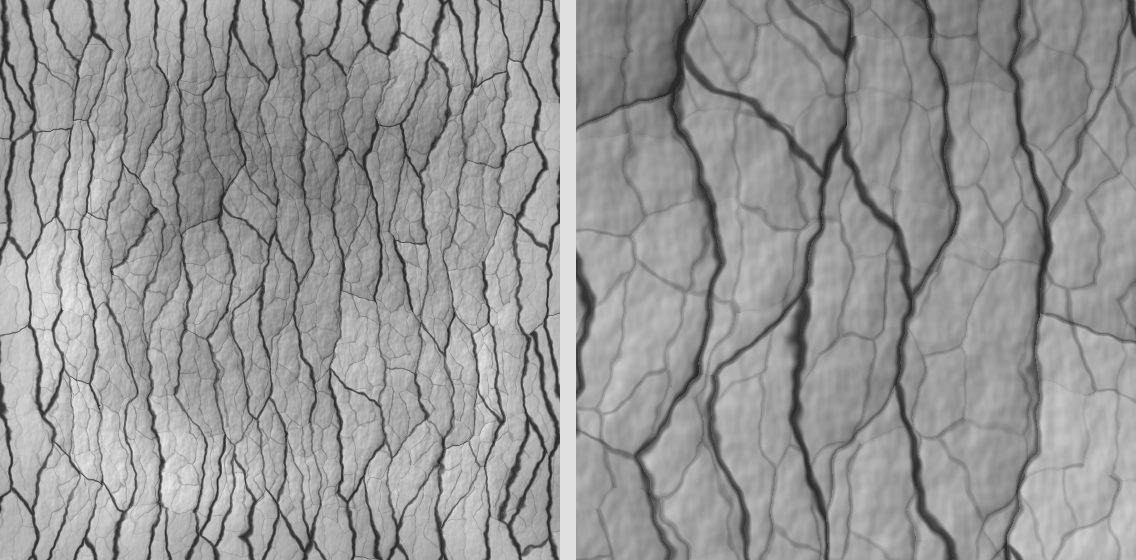
Left, the full canvas; right, a detail of the centre.
A Shadertoy shader for this texture:

```glsl
const vec2  PLATE_GRID    = vec2(18.0, 6.8);   // plates across and up the canvas
const vec2  CHIP_GRID     = vec2(33.0, 21.0);  // smaller flakes within the plates
const vec2  PLATE_JITTER  = vec2(0.68, 0.95);
const vec2  GRAIN_GRID    = vec2(48.0, 32.0);
const vec2  LIGHT_STEP    = vec2(-0.0025, 0.0025);
const float INNER_WIDTH   = 0.0042;            // half widths of the cracks
const float RIM_WIDTH     = 0.0070;
const float CROSS_WIDTH   = 0.0022;
const float SHADE_REACH   = 0.0075;
const float RELIEF        = 0.17;
const float CRACK_DARK    = 0.70;
const float BASE_TONE     = 0.68;

vec2 hash2(vec2 p) {
    vec3 q = fract(p.xyx * vec3(0.1031, 0.1030, 0.0973));
    q += dot(q, q.yzx + 33.33);
    return fract((q.xx + q.yz) * q.zy);
}

vec2 gradientAt(vec2 cell) {
    float angle = 6.28318 * hash2(cell + 71.0).x;
    return vec2(cos(angle), sin(angle));
}

float gradientNoise(vec2 p) {
    vec2 i = floor(p), f = fract(p), e = vec2(0.0, 1.0);
    vec2 u = f * f * f * (f * (f * 6.0 - 15.0) + 10.0);
    float low  = mix(dot(gradientAt(i), f),
                     dot(gradientAt(i + e.yx), f - e.yx), u.x);
    float high = mix(dot(gradientAt(i + e.xy), f - e.xy),
                     dot(gradientAt(i + e.yy), f - e.yy), u.x);
    return mix(low, high, u.y);
}

float fbm(vec2 p) {
    float sum = 0.0, amp = 1.0;
    for (int i = 0; i < 3; i++) {
        sum += amp * gradientNoise(p);
        p = p * 2.03 + 17.3;
        amp *= 0.55;
    }
    return sum;
}

vec2 noise2(vec2 p) {
    return vec2(gradientNoise(p), gradientNoise(p + 43.7));
}

// Bends the straight cell borders into wandering, ragged cracks
vec2 warp(vec2 uv) {
    vec2 bend = 0.045 * noise2(uv * 3.2 + 5.0);
    bend += 0.016 * noise2(uv * vec2(13.0, 11.0));
    bend += 0.007 * noise2(uv * 37.0);
    bend += 0.0028 * noise2(uv * 95.0);
    return uv + bend;
}

// Returns crack depth, signed side shading and the tone of the plate
vec3 plates(vec2 uv, vec2 grid, float sideWidth, float rim) {
    vec2 p = uv * grid, base = floor(p);
    vec2 nearest = vec2(0.0), nearestId = base;
    float best = 1e3;
    for (int y = -2; y <= 2; y++)
    for (int x = -2; x <= 2; x++) {
        vec2 id = base + vec2(x, y);
        vec2 r = id + 0.5 + PLATE_JITTER * (hash2(id) - 0.5) - p;
        float d = dot(r, r);
        if (d < best) { best = d; nearest = r; nearestId = id; }
    }

    float crack = 0.0, shade = 0.0;
    for (int y = -2; y <= 2; y++)
    for (int x = -2; x <= 2; x++) {
        vec2 id = base + vec2(x, y);
        vec2 r = id + 0.5 + PLATE_JITTER * (hash2(id) - 0.5) - p;
        vec2 across = r - nearest;
        if (dot(across, across) < 1e-4) continue;

        // Border distance and direction in canvas units
        vec2 normal = across * grid;
        float d = dot(0.5 * (r + nearest), across) / length(normal);
        normal = normalize(normal);
        float upright = smoothstep(0.35, 0.9, abs(normal.x));
        float chance = hash2(id + nearestId + 9.0).x;
        float sideDepth = mix(0.35 + 0.65 * chance, 1.0, rim);
        float depth = mix(0.75 * smoothstep(0.2, 1.0, chance), sideDepth, upright);
        float width = mix(CROSS_WIDTH, sideWidth * (0.65 + 0.5 * chance), upright);

        crack = max(crack, depth * (1.0 - smoothstep(0.15 * width, width, d)));
        float facing = dot(normal, vec2(0.8, -0.6));
        float side = facing > 0.0 ? facing : 0.3 * facing;
        shade += depth * side * exp(-max(d, 0.0) / SHADE_REACH);
    }
    return vec3(crack, shade, hash2(nearestId + 3.0).y - 0.5);
}

float blob(vec2 uv, vec2 center, vec2 size) {
    vec2 q = (uv - center) / size;
    return exp(-dot(q, q));
}

// Broad light and dark areas
float lighting(vec2 uv) {
    float tone = BASE_TONE;
    tone -= 0.15 * blob(uv, vec2(0.50, 0.72), vec2(0.30, 0.24));
    tone += 0.14 * blob(uv, vec2(0.12, 0.42), vec2(0.11, 0.34));
    tone += 0.09 * blob(uv, vec2(0.86, 0.38), vec2(0.12, 0.24));
    tone += 0.09 * blob(uv, vec2(0.30, 0.16), vec2(0.28, 0.13));
    tone += 0.08 * blob(uv, vec2(0.42, 0.98), vec2(0.30, 0.07));
    return tone + 0.10 * gradientNoise(uv * 5.0 + 21.0);
}

void mainImage(out vec4 fragColor, in vec2 fragCoord) {
    vec2 uv = fragCoord / iResolution.xy;
    vec2 bark = warp(uv);
    vec2 fromCenter = abs(uv - 0.5);
    float rim = smoothstep(0.36, 0.47, max(fromCenter.x, fromCenter.y));

    vec3 plate = plates(bark, PLATE_GRID, mix(INNER_WIDTH, RIM_WIDTH, rim), rim);
    vec3 chip = plates(bark + 0.37, CHIP_GRID, 0.6 * INNER_WIDTH, 0.0);

    // Fine surface relief lit from the upper left
    float relief = fbm((uv + LIGHT_STEP) * GRAIN_GRID) - fbm(uv * GRAIN_GRID);
    float calm = 1.0 - 0.5 * rim;

    float tone = lighting(uv) + 0.07 * plate.z + 0.04 * chip.z * calm;
    tone -= RELIEF * relief * calm;
    tone -= 0.20 * plate.y * calm + 0.045 * chip.y * calm;
    tone *= 1.0 - 0.24 * chip.x * calm;
    tone *= 1.0 - CRACK_DARK * plate.x;
    fragColor = vec4(vec3(clamp(tone, 0.17, 0.90)), 1.0);
}
```
